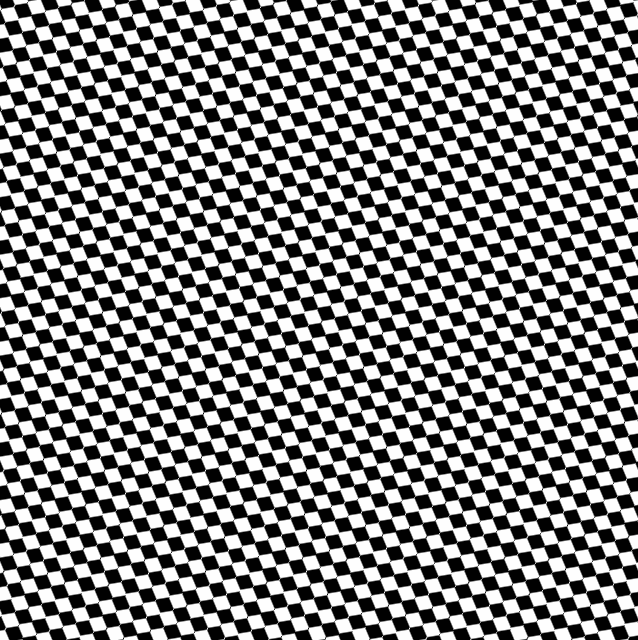
Give the GLSL for this pattern, as a Shadertoy shader.

```glsl
// Fine black and white checkerboard, tilted sixteen degrees, of slightly skewed cells.

// Signed distance to the nearest grid line, positive in every other cell.
vec2 alternatingDistance(vec2 cell) {
    return abs(mod(cell - 0.5, 2.0) - 1.0) - 0.5;
}

void mainImage(out vec4 fragColor, in vec2 fragCoord) {
    // Centred coordinates, 46 cell sides to the canvas width
    vec2 p = 46.0 * (fragCoord - 0.5 * iResolution.xy) / iResolution.x;

    // Tilt the grid, then shift it so a black cell spans 0 to 1
    float tilt = radians(16.0);
    vec2 cell = vec2(dot(p, vec2(cos(tilt), sin(tilt))),
                     dot(p, vec2(-sin(tilt), cos(tilt))));
    cell += vec2(-0.135, 0.185);

    // Stretch each cell along its falling diagonal, which steps the grid lines
    cell += 0.12 * (fract(cell.yx) - 0.5);

    // Edge softness in cell sides, kept antialiased when small
    float softness = max(0.052, 23.0 / iResolution.x);
    vec2 stripes = clamp(alternatingDistance(cell) / softness, -1.0, 1.0);

    // Crossed stripes make the checks
    float white = 0.5 - 0.5 * stripes.x * stripes.y;
    fragColor = vec4(vec3(mix(0.005, 0.995, white)), 1.0);
}
```
